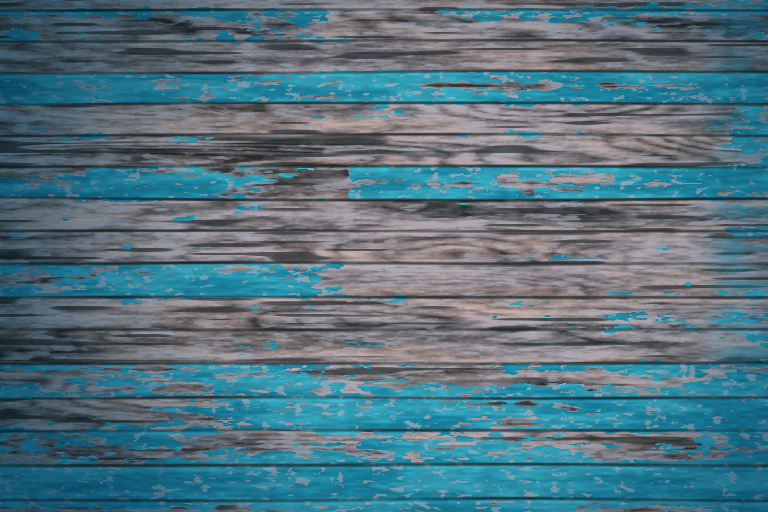
Reproduce this texture procedurally as a WebGL 1 fragment shader.

```glsl
precision highp float;
// Weathered horizontal boards with peeling turquoise paint.
// Each board gets stretched streak noise and contour rings for grain; paint
// survives where layered noise falls below a coverage set per board.

uniform vec2 u_resolution;

#define BOARDS 15.67
#define BOARD_SHIFT 0.69
#define SEAM_WIDTH 0.035
#define RING_DENSITY 40.0
#define FLAKE_EDGE 0.035
#define PAINT vec3(0.20, 0.63, 0.72)
#define PAINT_DEEP vec3(0.10, 0.52, 0.63)
#define PRIMER vec3(0.67, 0.67, 0.72)
#define WOOD_LIGHT vec3(0.69, 0.65, 0.675)
#define WOOD_BROWN vec3(0.54, 0.46, 0.43)
#define WOOD_DARK vec3(0.16, 0.18, 0.19)
#define SHADE vec3(0.34, 0.54, 0.63)

float hash(vec2 p) {
  return fract(sin(dot(p, vec2(127.1, 311.7))) * 43758.55);
}

float noise(vec2 p) {
  vec2 i = floor(p), f = fract(p);
  f = f * f * (3.0 - 2.0 * f);
  return mix(mix(hash(i), hash(i + vec2(1.0, 0.0)), f.x),
             mix(hash(i + vec2(0.0, 1.0)), hash(i + 1.0), f.x), f.y);
}

float fbm(vec2 p) {
  float sum = 0.0, amp = 0.5;
  for (int i = 0; i < 4; i++) {
    sum += amp * noise(p);
    p = p * 2.03 + 17.3;
    amp *= 0.5;
  }
  return sum / 0.9375;
}

// 1 on the given board, 0 on all others
float onBoard(float board, float index) {
  return 1.0 - step(0.5, abs(board - index));
}

// Share of paint left: every third board is coated, more so near the bottom
float coverage(float board, float u, float down) {
  float coated = 1.0 - step(0.5, mod(board, 3.0));
  float low = smoothstep(0.70, 0.98, down);
  float c = 0.31 + 0.30 * coated + 0.23 * low;
  c -= 0.28 * onBoard(board, 9.0) * smoothstep(0.34, 0.50, u);
  c -= 0.25 * onBoard(board, 6.0) * smoothstep(0.32, 0.42, u)
       * (1.0 - smoothstep(0.45, 0.46, u));
  c -= 0.12 * onBoard(board, 6.0) * (1.0 - smoothstep(0.10, 0.13, u));
  c -= 0.16 * onBoard(board, 12.0);
  c += 0.28 * onBoard(board, 13.0) * (smoothstep(0.18, 0.34, u) - 0.25);
  c += 0.08 * onBoard(board, 1.0) + 0.02 * onBoard(board, 14.0);
  c -= 0.30 * onBoard(board, 0.0);
  return c + 0.10 * smoothstep(0.88, 1.0, u);
}

// Bare timber: fine streaks, wavy rings, brown stains, cracks and pale dust
vec3 timber(vec2 p, float board, float across) {
  float seed = hash(vec2(board, 4.7));
  float streak = fbm(vec2(p.x * 6.0, p.y * 75.0));
  float fibre = noise(vec2(p.x * 45.0, p.y * 230.0));
  float grit = noise(p * vec2(150.0, 290.0));
  vec2 q = vec2(p.x * 2.4 + seed * 31.0, across * 1.3 + board * 7.0);
  float field = noise(q) + 0.16 * fbm(vec2(p.x * 10.0, p.y * 45.0));
  float rings = sqrt(0.5 + 0.5 * sin(field * RING_DENSITY));
  float figured = smoothstep(0.30, 0.65, noise(vec2(p.x * 1.6 + board * 3.1, board)));
  float tone = 0.72 + 0.85 * (streak - 0.5) + 0.30 * (fibre - 0.5) + 0.16 * (grit - 0.5);
  tone += (rings - 0.66) * mix(0.12, 0.50, figured) + 0.14 * (seed - 0.5);
  tone -= 0.34 * smoothstep(0.54, 0.70, fbm(vec2(p.x * 2.0, p.y * 24.0) + 8.0));
  vec3 col = mix(WOOD_DARK, WOOD_LIGHT, clamp(tone, 0.0, 1.0));
  float stain = smoothstep(0.45, 0.70, fbm(vec2(p.x * 3.0 + 5.0, p.y * 38.0)));
  col = mix(col, WOOD_BROWN * (0.35 + tone), 0.55 * stain);
  float dust = smoothstep(0.54, 0.70, fbm(p * vec2(25.0, 110.0) + 33.0));
  col = mix(col, PRIMER, 0.6 * dust);
  float crack = smoothstep(0.70, 0.84, noise(vec2(p.x * 7.0 + 9.0, p.y * 125.0)));
  return mix(col, WOOD_DARK, 0.7 * crack);
}

void main() {
  vec2 uv = gl_FragCoord.xy / u_resolution;
  vec2 p = gl_FragCoord.xy / u_resolution.y;
  float down = 1.0 - uv.y;

  // Boards, with slightly uneven spacing and wavering edges
  float rows = down * BOARDS + BOARD_SHIFT + 0.24 * sin(3.1416 * down);
  rows += 0.10 * (noise(vec2(p.x * 2.0, rows * 0.7)) - 0.5);
  float board = floor(rows), across = fract(rows);
  float seamDist = min(across, 1.0 - across);
  vec3 col = timber(p, board, across);

  // Thin film of old paint toward the right end
  float film = smoothstep(0.90, 0.97, uv.x) * smoothstep(0.35, 0.6, fbm(p * vec2(12.0, 70.0)));
  col = mix(col, PAINT_DEEP, 0.5 * film);

  // Flaking paint with a pale primer rim, clinging longest beside the seams
  float broad = fbm(vec2(p.x * 4.0, p.y * 42.0) + 21.0);
  float flakes = fbm(vec2(p.x * 32.0, p.y * 105.0) + 3.0);
  float cling = 0.07 * (1.0 - smoothstep(0.06, 0.20, seamDist));
  float margin = coverage(board, uv.x, down) + cling - mix(broad, flakes, 0.45);
  float primer = smoothstep(-0.08, 0.0, margin) * smoothstep(0.35, 0.6, flakes);
  float paint = smoothstep(0.0, FLAKE_EDGE, margin);
  float wear = fbm(vec2(p.x * 7.0, p.y * 60.0) + 40.0);
  vec3 coat = mix(PAINT_DEEP, PAINT, smoothstep(0.3, 0.65, wear));
  coat *= 0.90 + 0.20 * noise(vec2(p.x * 60.0, p.y * 200.0));
  float chips = smoothstep(0.62, 0.72, fbm(p * vec2(60.0, 120.0) + 60.0));
  coat = mix(coat, PRIMER, 0.7 * chips);
  col = mix(col, PRIMER, 0.55 * primer);
  col = mix(col, coat, paint);

  // Dark seams of changing depth, each with a faint lit lip
  float depth = 0.25 + 0.7 * noise(vec2(p.x * 5.0, floor(rows + 0.5) * 3.7));
  float seam = 1.0 - smoothstep(SEAM_WIDTH * 0.4, SEAM_WIDTH * 2.0, seamDist);
  float lip = smoothstep(0.05, 0.10, across) * (1.0 - smoothstep(0.10, 0.17, across));
  col += 0.07 * lip * noise(vec2(p.x * 9.0, board));
  col = mix(col, WOOD_DARK * 0.8, seam * depth);

  // Cool shading toward the left and the corners
  float shade = smoothstep(0.26, 0.80, length((uv - vec2(0.58, 0.50)) * vec2(1.15, 0.85)));
  col *= mix(vec3(1.0), SHADE, shade);
  gl_FragColor = vec4(clamp(col, 0.0, 1.0), 1.0);
}
```
